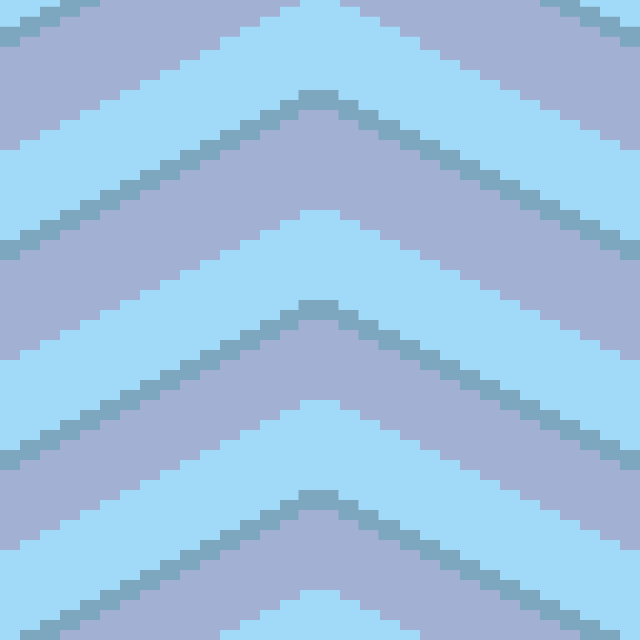
Reproduce this pattern procedurally as a three.js fragment shader.

```glsl
// Stacked stair-stepped chevrons: pale blue bands with a teal lower rim on lavender.
// Each column of a 32 x 64 grid drops one row per step away from the centre,
// and a small box filter in canvas units smooths the stair edges.
varying vec2 vUv;

// Whole columns between x and the central ridge.
float stepsFromRidge(float x) {
  return floor(abs(x - 16.0));
}

// Row of a band's peak, counted down from the top; the upper bands are spaced wider.
float peakRow(float band) {
  return 19.0 * band + 2.0 * min(band, 1.0);
}

vec3 chevrons(vec2 uv) {
  float x = uv.x * 32.0;
  float row = (1.0 - uv.y) * 64.0;

  // The rim's stairs sit slightly left of the band's near the ridge.
  float rimNudge = 0.08 * step(14.5, x) * step(x, 19.0);
  float bandSteps = stepsFromRidge(x);
  float bandRow = row - bandSteps;
  float rimRow = row - stepsFromRidge(x + rimNudge);

  vec3 color = vec3(0.635, 0.69, 0.83);
  for (int i = -1; i < 4; i++) {
    float peak = peakRow(float(i));
    float top = peak;
    float rim = peak + 9.0;

    // Rows clipped by the upper edge are raised a third of a row.
    if (i == 0 && bandSteps < 5.0) top -= 0.33;
    if (i == -1) rim -= 0.33;

    if (bandRow >= top && rimRow < rim) color = vec3(0.63, 0.853, 0.973);
    if (rimRow >= rim && rimRow < rim + 2.0) color = vec3(0.49, 0.65, 0.75);
  }
  return color;
}

void main() {
  // Average a 4 x 4 grid of samples to soften the edges.
  vec3 sum = vec3(0.0);
  for (int j = 0; j < 4; j++) {
    for (int i = 0; i < 4; i++) {
      vec2 offset = (vec2(float(i), float(j)) - 1.5) / 4.0;
      sum += chevrons(vUv + offset * 0.002);
    }
  }
  gl_FragColor = vec4(sum / 16.0, 1.0);
}
```
